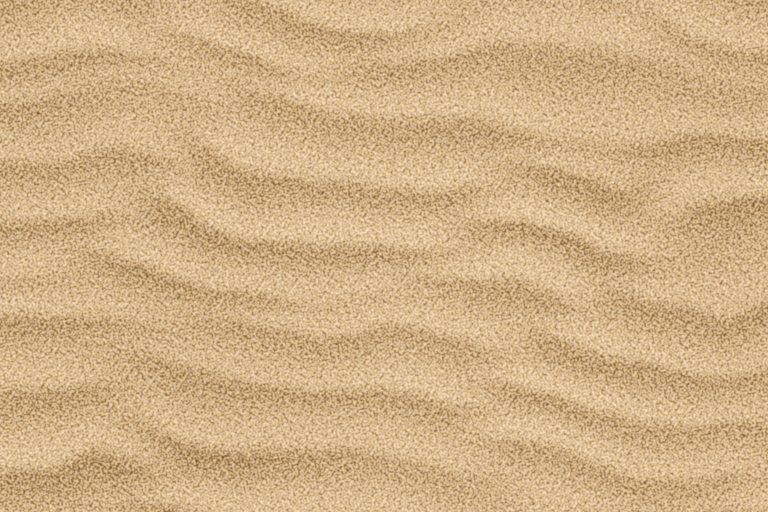
A WebGL 1 fragment shader for this texture:

```glsl
precision highp float;
// Wind-rippled beach sand: soft, slightly tilted ridges under fine speckled grain.
uniform vec2 u_resolution;

#define RIPPLES 7.6         // ridges per canvas height
#define TILT 0.13           // fall of the ridges towards the right
#define WARP 1.15           // wander of the ridges, in ridge spacings
#define RIPPLE_TONE 0.88    // contrast of the ridges
#define GRAINS 205.0        // fine grains per canvas height
#define GRAIN_TONE 1.95     // contrast of the fine grains
#define CLUMP_TONE 0.95     // contrast of the coarser grains
#define OCHRE vec3(0.025, 0.0, -0.07)
#define SHADE vec3(0.65, 0.51, 0.34)
#define SAND vec3(0.82, 0.695, 0.52)
#define LIGHT vec3(0.91, 0.80, 0.65)

// Random unit vector for a lattice corner
vec2 gradient(vec2 cell) {
  vec3 h = fract(cell.xyx * vec3(0.1031, 0.1030, 0.0973));
  h += dot(h, h.yzx + 33.33);
  float angle = 6.28318 * fract((h.x + h.y) * h.z);
  return vec2(cos(angle), sin(angle));
}

// Gradient noise, roughly -0.7 to 0.7
float noise(vec2 p) {
  vec2 i = floor(p);
  vec2 f = p - i;
  vec2 u = f * f * f * (f * (f * 6.0 - 15.0) + 10.0);
  vec2 e = vec2(1.0, 0.0);
  float low = mix(dot(gradient(i), f),
                  dot(gradient(i + e.xy), f - e.xy), u.x);
  float high = mix(dot(gradient(i + e.yx), f - e.yx),
                   dot(gradient(i + e.xx), f - e.xx), u.x);
  return mix(low, high, u.y);
}

mat2 rotation(float angle) {
  float c = cos(angle);
  float s = sin(angle);
  return mat2(c, s, -s, c);
}

// One ridge: abrupt shade below the crest, slow fade above it
float ridge(float phase) {
  float f = fract(phase);
  float slope = 1.0 - smoothstep(0.0, 0.8, f);
  return slope + smoothstep(0.74, 1.0, f);
}

// Wandering ridges that fork where two shifted families meet
float ripples(vec2 p) {
  float phase = RIPPLES * (p.y + TILT * p.x);
  phase += WARP * noise(p * vec2(1.7, 1.9) + 7.3);
  phase += 0.45 * noise(p * vec2(4.0, 3.6) + 21.7);
  phase += 0.10 * noise(p * 13.0 + 3.1);
  float fork = smoothstep(-0.12, 0.12, noise(p * vec2(1.5, 2.3) + 40.6));
  float height = mix(ridge(phase), ridge(phase + 0.5), fork);
  float strength = 1.0 + 0.6 * noise(p * vec2(2.2, 4.0) + 61.2);
  return strength * (height - 0.5);
}

// Speckle from two grain sizes, turned off the pixel axes
float grains(vec2 p) {
  float fine = noise(rotation(0.6) * p * GRAINS + 11.0);
  float clump = noise(rotation(1.1) * p * GRAINS * 0.55 + 87.0);
  return GRAIN_TONE * fine + CLUMP_TONE * clump;
}

void main() {
  vec2 p = gl_FragCoord.xy / u_resolution.y;

  // Light and shade
  float tone = 0.06 + RIPPLE_TONE * ripples(p) + grains(p);
  tone += 0.25 * noise(p * 1.3 + 15.4);
  tone = clamp(tone, -1.9, 1.5);
  vec3 color = SAND + min(tone, 0.0) * (SAND - SHADE)
                    + max(tone, 0.0) * (LIGHT - SAND);

  // Scattered ochre and pale grains
  color += OCHRE * noise(rotation(0.35) * p * GRAINS * 0.7 + 150.0);

  gl_FragColor = vec4(color, 1.0);
}
```
